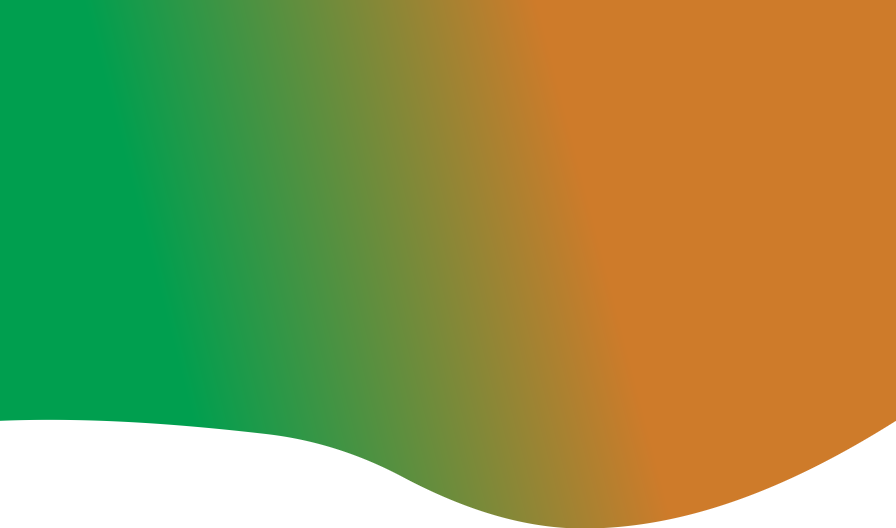
Give the GLSL for this background, as a WebGL 2 fragment shader.

```glsl
#version 300 es
precision highp float;

#define GREEN vec3(0.0, 0.624, 0.310)
#define ORANGE vec3(0.808, 0.482, 0.165)
#define PAPER vec3(1.0)
#define BLEND_START 0.094
#define BLEND_WIDTH 0.505
#define BLEND_SLANT 0.153

uniform vec2 u_resolution;
out vec4 fragColor;

// Cubic Hermite piece between two knots, each given as (x, height, slope)
float hermite(vec3 a, vec3 b, float x) {
    float span = b.x - a.x;
    float t = (x - a.x) / span;
    float s = 1.0 - t;
    return s * s * ((1.0 + 2.0 * t) * a.y + t * span * a.z)
         + t * t * ((1.0 + 2.0 * s) * b.y - s * span * b.z);
}

// Height of the wavy lower edge
float waveHeight(float x) {
    const vec3 knots[5] = vec3[5](
        vec3(0.000, 0.203, 0.068),
        vec3(0.297, 0.178, -0.195),
        vec3(0.449, 0.097, -0.900),
        vec3(0.651, -0.001, 0.000),
        vec3(1.000, 0.203, 1.070));
    float height = knots[0].y;
    for (int i = 0; i < 4; i++) {
        if (x >= knots[i].x) height = hermite(knots[i], knots[i + 1], x);
    }
    return height;
}

void main() {
    vec2 uv = gl_FragCoord.xy / u_resolution;

    // Slanted gradient with flat ends
    float slantedX = uv.x - BLEND_SLANT * (1.0 - uv.y);
    float blend = clamp((slantedX - BLEND_START) / BLEND_WIDTH, 0.0, 1.0);
    vec3 fill = mix(GREEN, ORANGE, blend);

    // Smooth edge, one pixel wide across the curve
    float above = uv.y - waveHeight(uv.x);
    float edgeWidth = length(vec2(dFdx(above), dFdy(above)));
    float coverage = clamp(above / edgeWidth + 0.5, 0.0, 1.0);

    fragColor = vec4(mix(PAPER, fill, coverage), 1.0);
}
```
